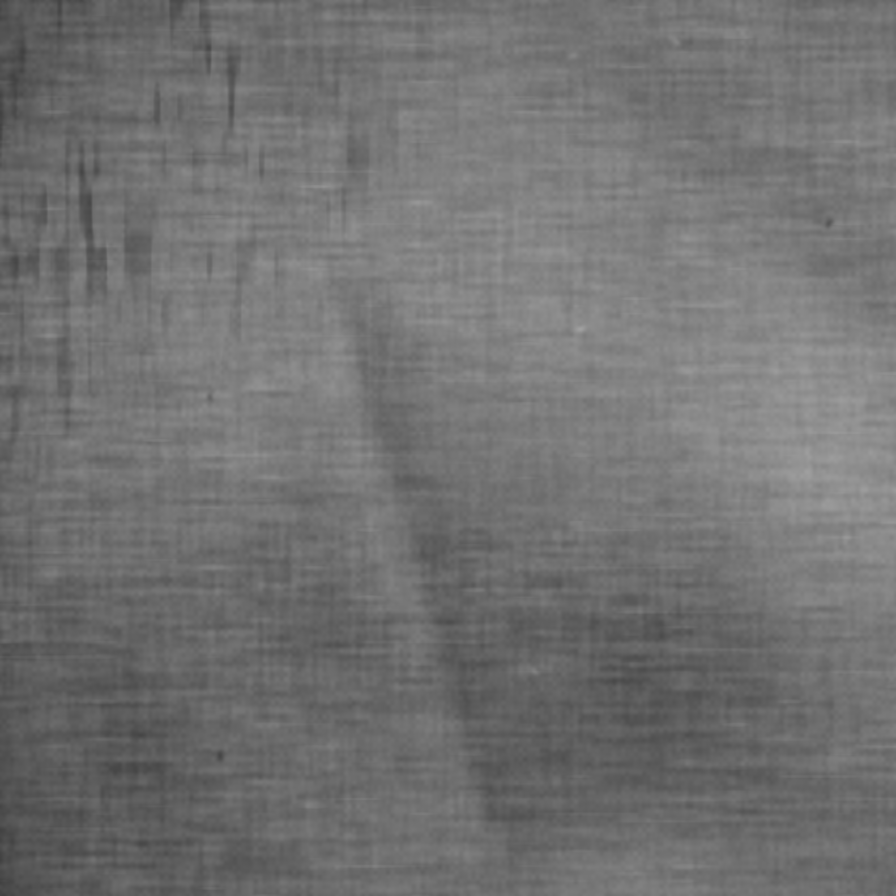
Write a Shadertoy shader that draws this texture.

```glsl
// Worn grey cloth under soft light: broad folds are summed from Gaussian
// patches and one diagonal crease, then covered with stretched noise for the
// weft and warp threads, dark worn streaks at the upper left and a few specks.

float hash(vec2 p) {
    return fract(sin(dot(p, vec2(127.1, 311.7))) * 43758.5453);
}

float noise(vec2 p) {
    vec2 i = floor(p), f = fract(p);
    f = f * f * (3.0 - 2.0 * f);
    return mix(mix(hash(i), hash(i + vec2(1, 0)), f.x),
               mix(hash(i + vec2(0, 1)), hash(i + vec2(1, 1)), f.x), f.y);
}

// Soft elliptical patch, turned by an angle
float patchAt(vec2 p, vec2 centre, vec2 size, float angle) {
    float c = cos(angle), s = sin(angle);
    vec2 q = mat2(c, -s, s, c) * (p - centre) / size;
    return exp(-dot(q, q));
}

// Broad light and shade of the folds
float foldShade(vec2 p) {
    float shade = 0.435;
    shade += 0.085 * patchAt(p, vec2(0.60, 0.68), vec2(0.28, 0.24), 0.0);
    shade += 0.120 * patchAt(p, vec2(0.94, 0.47), vec2(0.15, 0.23), 0.2);
    shade += 0.045 * patchAt(p, vec2(0.20, 0.58), vec2(0.20, 0.22), 0.0);
    shade += 0.060 * patchAt(p, vec2(0.70, -0.02), vec2(0.14, 0.08), 0.0);
    shade += 0.030 * patchAt(p, vec2(1.00, 0.84), vec2(0.12, 0.10), 0.0);
    shade -= 0.085 * patchAt(p, vec2(0.74, 0.23), vec2(0.20, 0.15), 0.5);
    shade -= 0.040 * patchAt(p, vec2(0.35, 0.33), vec2(0.10, 0.14), 0.2);
    shade -= 0.050 * patchAt(p, vec2(0.15, 0.18), vec2(0.06, 0.18), 0.4);
    shade -= 0.080 * patchAt(p, vec2(0.00, 0.00), vec2(0.26, 0.26), 0.0);
    shade -= 0.075 * patchAt(p, vec2(0.00, 1.00), vec2(0.25, 0.16), 0.0);
    shade -= 0.045 * patchAt(p, vec2(0.90, 0.76), vec2(0.26, 0.06), -0.75);
    shade -= 0.050 * exp(-p.x / 0.05);
    return shade + 0.03 * (noise(p * vec2(7, 4) + 3.0) - 0.5);
}

// Diagonal crease: dark on its right flank, lit on its left
float crease(vec2 p) {
    float d = p.x - 0.375 - 0.30 * (0.68 - p.y);
    d += 0.012 * (noise(vec2(p.y * 9.0, 4.0)) - 0.5);
    float extent = smoothstep(-0.03, 0.12, p.y) * smoothstep(0.76, 0.60, p.y);
    float dark = smoothstep(-0.025, 0.015, d) * exp(-max(d, 0.0) / 0.05);
    float lit = exp(-pow((d + 0.035) / 0.03, 2.0));
    return extent * (0.025 * lit - 0.075 * dark);
}

// Irregular threads, long across (weft) and shorter upright (warp)
float weave(vec2 p) {
    float weft = noise(p * vec2(13, 150)) + 0.7 * noise(p * vec2(38, 125) + 31.0) - 0.85;
    float warp = noise(p * vec2(165, 20) + 57.0) + 0.6 * noise(p * vec2(140, 55) + 83.0) - 0.8;
    float grain = noise(p * vec2(210, 190) + 11.0) - 0.5;
    float strength = 0.65 + 0.7 * noise(p * 6.0 + 19.0);
    float slub = smoothstep(0.80, 1.0, noise(p * vec2(17, 120) + 71.0));
    return strength * (0.065 * weft + 0.035 * warp + 0.04 * slub) + 0.035 * grain;
}

// Dark upright streaks where the cloth is worn
float wornStreaks(vec2 p) {
    float area = patchAt(p, vec2(0.19, 0.84), vec2(0.23, 0.22), 0.0)
               + 0.4 * patchAt(p, vec2(0.04, 0.55), vec2(0.08, 0.20), 0.0);
    float streak = smoothstep(0.52, 0.95, noise(p * vec2(120, 17) + 43.0));
    float cluster = smoothstep(0.2, 0.7, noise(p * vec2(24, 9) + 5.0));
    return area * (0.02 - 0.15 * streak * cluster);
}

// A few tiny light and dark flecks
float specks(vec2 p) {
    float sum = 0.0;
    for (float i = 0.0; i < 7.0; i++) {
        vec2 centre = vec2(hash(vec2(i, 1.0)), hash(vec2(i, 2.0)));
        float tone = mod(i, 3.0) < 1.0 ? -0.12 : 0.09;
        sum += tone * patchAt(p, centre, vec2(0.004, 0.006), i);
    }
    return sum;
}

void mainImage(out vec4 fragColor, in vec2 fragCoord) {
    vec2 uv = fragCoord / iResolution.xy;
    float grey = foldShade(uv) + crease(uv) + weave(uv) + wornStreaks(uv) + specks(uv);
    fragColor = vec4(vec3(clamp(grey, 0.0, 1.0)), 1.0);
}
```
